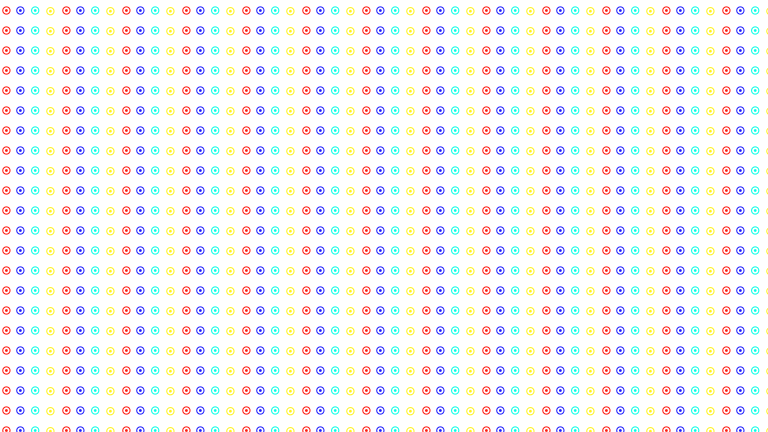
Reproduce this pattern procedurally as a WebGL 1 fragment shader.

```glsl
precision highp float;

uniform vec2 u_resolution;

// Lengths are in row heights
#define ROWS 21.6
#define TILE vec2(3.0, 1.0)
#define RING_RADIUS 0.18
#define RING_WIDTH 0.052
#define DOT_RADIUS 0.068
#define PAPER vec3(1.0)
#define RED vec3(1.0, 0.12, 0.08)
#define BLUE vec3(0.12, 0.12, 1.0)
#define CYAN vec3(0.03, 1.0, 0.90)
#define YELLOW vec3(1.0, 0.95, 0.12)

// Antialiased coverage of a disc at a given distance from its centre
float disc(float dist, float radius, float pixel) {
    return clamp(0.5 + (radius - dist) / pixel, 0.0, 1.0);
}

// Thin ring with a solid dot in its centre
float target(vec2 p, float pixel) {
    float dist = length(p);
    float ring = disc(dist, RING_RADIUS + 0.5 * RING_WIDTH, pixel)
               - disc(dist, RING_RADIUS - 0.5 * RING_WIDTH, pixel);
    return max(ring, disc(dist, DOT_RADIUS, pixel));
}

void main() {
    // Tiles are anchored at the top left corner
    float pixel = ROWS / u_resolution.y;
    vec2 fromTopLeft = vec2(gl_FragCoord.x, u_resolution.y - gl_FragCoord.y);
    vec2 cell = mod(fromTopLeft * pixel, TILE);

    // Four targets per tile, the yellow one sitting slightly lower
    vec3 color = PAPER;
    color = mix(color, RED, target(cell - vec2(0.32, 0.525), pixel));
    color = mix(color, BLUE, target(cell - vec2(1.018, 0.525), pixel));
    color = mix(color, CYAN, target(cell - vec2(1.76, 0.525), pixel));
    color = mix(color, YELLOW, target(cell - vec2(2.52, 0.56), pixel));

    gl_FragColor = vec4(color, 1.0);
}
```
